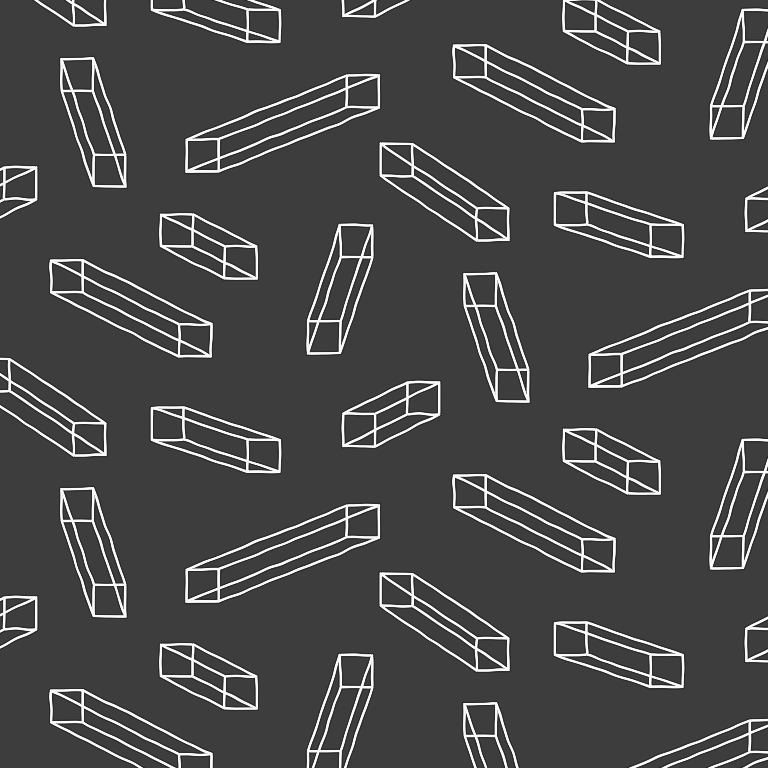
Reproduce this pattern procedurally as a WebGL 1 fragment shader.

```glsl
precision highp float;

uniform vec2 u_resolution;

// Lengths are in box sides; the canvas is SIDES_ACROSS of them high.
const float SIDES_ACROSS = 24.0;
const vec2 TILE = vec2(12.594, 13.4375);
const float COLUMN_DROP = 0.5;
const float LINE_HALF_WIDTH = 0.039;
const float FRINGE_WIDTH = 0.04;
const float CORNER_RADIUS = 0.06;
const float WOBBLE_SIZE = 0.045;
const float WOBBLE_FREQUENCY = 2.3;
const int BAR_COUNT = 8;
const vec3 GROUND = vec3(0.238);
const vec3 FRINGE = vec3(0.16);
const vec3 INK = vec3(0.985);

float hash(vec2 p) {
  vec3 q = fract(vec3(p.xyx) * 0.1031);
  q += dot(q, q.yzx + 33.33);
  return fract((q.x + q.y) * q.z);
}

float noise(vec2 p) {
  vec2 cell = floor(p);
  vec2 f = fract(p);
  f = f * f * (3.0 - 2.0 * f);
  float low = mix(hash(cell), hash(cell + vec2(1.0, 0.0)), f.x);
  float high = mix(hash(cell + vec2(0.0, 1.0)), hash(cell + 1.0), f.x);
  return mix(low, high, f.y);
}

// Bar centre in xy, offset between its two end squares in zw.
vec4 barLayout(int i) {
  if (i == 0) return vec4(2.92, 20.17, 1.0, -3.0);
  if (i == 1) return vec4(8.84, 20.14, 5.0, 2.0);
  if (i == 2) return vec4(16.69, 21.08, 4.0, -2.0);
  if (i == 3) return vec4(13.89, 18.0, 3.0, -2.0);
  if (i == 4) return vec4(6.52, 16.3, 2.0, -1.0);
  if (i == 5) return vec4(19.34, 16.97, 3.0, -1.0);
  if (i == 6) return vec4(10.63, 14.97, -1.0, -3.0);
  return vec4(12.22, 11.06, 2.0, 1.0);
}

// Wraps an offset into the half-drop tile centred on zero.
vec2 wrapHalfDrop(vec2 p) {
  float column = floor(p.x / TILE.x + 0.5);
  p -= column * TILE * vec2(1.0, COLUMN_DROP);
  p.y -= TILE.y * floor(p.y / TILE.y + 0.5);
  return p;
}

float squareOutline(vec2 p) {
  vec2 d = abs(p) - 0.5 + CORNER_RADIUS;
  float inside = min(max(d.x, d.y), 0.0);
  return abs(length(max(d, 0.0)) + inside - CORNER_RADIUS);
}

// Segment from -halfSpan to halfSpan.
float segment(vec2 p, vec2 halfSpan) {
  float t = clamp(dot(p, halfSpan) / dot(halfSpan, halfSpan), -1.0, 1.0);
  return length(p - halfSpan * t);
}

// Wireframe bar: two squares joined corner to corner.
float wireBar(vec2 p, vec2 halfSpan) {
  float d = min(squareOutline(p - halfSpan), squareOutline(p + halfSpan));
  for (int i = 0; i < 4; i++) {
    float k = float(i);
    vec2 corner = vec2(mod(k, 2.0), floor(k / 2.0)) - 0.5;
    d = min(d, segment(p - corner, halfSpan));
  }
  return d;
}

// Small hand-drawn displacement, seeded per bar.
vec2 wobble(vec2 p, float seed) {
  vec2 q = p * WOBBLE_FREQUENCY + 40.0 + seed * 31.0;
  return WOBBLE_SIZE * (vec2(noise(q), noise(q + 57.0)) - 0.5);
}

void main() {
  vec2 p = gl_FragCoord.xy / u_resolution.y * SIDES_ACROSS;
  float pixel = SIDES_ACROSS / u_resolution.y;

  float d = TILE.x;
  for (int i = 0; i < BAR_COUNT; i++) {
    vec4 bar = barLayout(i);
    vec2 q = wrapHalfDrop(p - bar.xy);
    q += wobble(q, float(i));
    d = min(d, wireBar(q, 0.5 * bar.zw));
  }
  d -= LINE_HALF_WIDTH;

  // Dark fringe beneath the light line
  float soft = 0.5 * pixel;
  float fringe = 1.0 - smoothstep(-soft, soft, d - FRINGE_WIDTH);
  float ink = 1.0 - smoothstep(-soft, soft, d);
  vec3 color = mix(GROUND, FRINGE, fringe);
  gl_FragColor = vec4(mix(color, INK, ink), 1.0);
}
```
